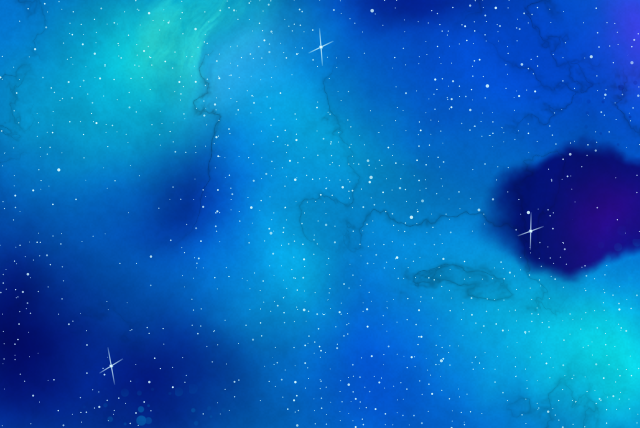
Reproduce this texture procedurally as a WebGL 2 fragment shader.

```glsl
#version 300 es
precision highp float;
// Watercolour night sky: soft elliptical washes of blue, cyan and navy are
// layered over noise-warped coordinates, then ink rims, droplets and paper
// grain are added, and jittered grids scatter stars of several sizes on top.

#define BASE_BLUE   vec3(0.01, 0.43, 0.78)
#define ROYAL_BLUE  vec3(0.01, 0.28, 0.82)
#define NAVY        vec3(0.01, 0.05, 0.44)
#define AQUA        vec3(0.03, 0.65, 0.84)
#define BRIGHT_CYAN vec3(0.04, 0.83, 0.89)
#define VIOLET      vec3(0.16, 0.02, 0.52)
#define STAR_COLOR  vec3(0.86, 0.98, 1.0)
#define WARP        0.20
#define RIM_DEPTH   0.22
#define GRAIN       0.035
#define STAR_AMOUNT 0.42

uniform vec2 u_resolution;
out vec4 fragColor;

vec3 hash3(vec2 cell) {
  vec3 h = fract(cell.xyx * vec3(0.1031, 0.1030, 0.0973));
  h += dot(h, h.yxz + 33.33);
  return fract((h.xxy + h.yzz) * h.zyx);
}

float noise(vec2 p) {
  vec2 i = floor(p), f = fract(p);
  f = f * f * (3.0 - 2.0 * f);
  float low = mix(hash3(i).x, hash3(i + vec2(1, 0)).x, f.x);
  float high = mix(hash3(i + vec2(0, 1)).x, hash3(i + vec2(1, 1)).x, f.x);
  return mix(low, high, f.y);
}

float fbm(vec2 p) {
  float sum = 0.0, gain = 0.5;
  for (int i = 0; i < 6; i++) {
    sum += gain * noise(p);
    p = mat2(1.6, 1.2, -1.2, 1.6) * p + 7.3;
    gain *= 0.5;
  }
  return sum;
}

vec2 turn(vec2 v, float angle) {
  float c = cos(angle), s = sin(angle);
  return mat2(c, -s, s, c) * v;
}

// Distance in a tilted ellipse: 1 on its outline
float ellipse(vec2 p, vec2 center, vec2 radii, float angle) {
  return length(turn(p - center, angle) / radii);
}

// Soft pool of pigment
float wash(vec2 p, vec2 center, vec2 radii, float angle) {
  float d = ellipse(p, center, radii, angle);
  return exp(-d * d);
}

vec3 paintSky(vec2 p) {
  vec2 q = p + WARP * (vec2(fbm(p * 3.2 + 3.0), fbm(p * 3.2 + 41.0)) - 0.5);
  vec3 col = BASE_BLUE;

  // Broad mid-tones
  col = mix(col, ROYAL_BLUE, 0.95 * wash(q, vec2(1.25, 0.84), vec2(0.46, 0.26), -0.3));
  col = mix(col, ROYAL_BLUE, 0.75 * wash(q, vec2(0.92, 0.16), vec2(0.24, 0.22), 0.5));
  col = mix(col, AQUA, 0.85 * wash(q, vec2(0.72, 0.68), vec2(0.30, 0.13), -0.45));
  col = mix(col, AQUA, 0.85 * wash(q, vec2(0.65, 0.36), vec2(0.16, 0.22), -0.4));
  col = mix(col, AQUA, 0.85 * wash(q, vec2(0.24, 0.76), vec2(0.32, 0.15), 0.1));

  // Dark pools
  col = mix(col, vec3(0.01, 0.20, 0.66), 0.85 * wash(q, vec2(0.42, 0.55), vec2(0.17, 0.12), 0.3));
  col = mix(col, NAVY, 0.75 * wash(q, vec2(0.96, 0.99), vec2(0.22, 0.09), 0.0));
  col = mix(col, NAVY, 0.85 * wash(q, vec2(0.33, 0.10), vec2(0.20, 0.20), -0.5));
  col = mix(col, NAVY, wash(q, vec2(0.03, 0.18), vec2(0.20, 0.30), 0.0));

  // Bright clouds
  col = mix(col, BRIGHT_CYAN, 0.95 * wash(q, vec2(0.37, 0.93), vec2(0.23, 0.14), 0.3));
  col = mix(col, vec3(0.22, 0.62, 0.86), 0.6 * wash(q, vec2(0.53, 0.84), vec2(0.12, 0.10), 0.7));
  float streak = fbm(turn(q, 1.1) * vec2(6.0, 20.0));
  float glow = wash(q, vec2(0.45, 0.96), vec2(0.12, 0.08), 0.9);
  col = mix(col, vec3(0.25, 0.98, 0.94), glow * smoothstep(0.25, 0.65, streak));
  col = mix(col, AQUA, 0.8 * wash(q, vec2(1.22, 0.24), vec2(0.36, 0.16), -0.6));
  col = mix(col, BRIGHT_CYAN, wash(q, vec2(1.42, 0.17), vec2(0.26, 0.15), -0.5));
  col = mix(col, vec3(0.27, 0.24, 0.92), 0.8 * wash(q, vec2(1.48, 0.92), vec2(0.09, 0.12), 0.0));

  // Dark cloud with a crisp edge and a violet heart
  float cloud = ellipse(q, vec2(1.46, 0.53), vec2(0.36, 0.125), 0.22);
  vec3 ink = mix(NAVY, VIOLET, wash(q, vec2(1.43, 0.50), vec2(0.15, 0.09), 0.6));
  col = mix(col, ink, 0.94 * (1.0 - smoothstep(0.78, 1.08, cloud)));

  // Mottling and thin dried-ink rims
  float mottle = fbm(q * 5.0 + 17.0);
  col *= 0.80 + 0.40 * mottle;
  float rim = exp(-abs(mottle - 0.46) * 70.0) * smoothstep(0.5, 0.8, noise(p * 4.0 + 5.0));
  return col * (1.0 - RIM_DEPTH * rim);
}

// One dot per grid cell; returns coverage
float dots(vec2 p, float size, vec2 radii, float chance, float seed, float blur) {
  vec2 cell = floor(p / size) + seed;
  vec3 a = hash3(cell), b = hash3(cell + 57.0);
  float d = length((fract(p / size) - 0.2 - 0.6 * a.xy) * size);
  float r = mix(radii.x, radii.y, b.x * b.x);
  return step(a.z, chance) * (1.0 - smoothstep(r - blur, r + blur, d)) * mix(0.55, 1.0, b.y);
}

void main() {
  vec2 p = gl_FragCoord.xy / u_resolution.y;
  float pixel = 1.0 / u_resolution.y;
  vec3 col = paintSky(p);

  // Ink and water droplets
  float drops = dots(p, 0.034, vec2(0.003, 0.012), 0.6, 80.0, 0.002);
  col = mix(col, NAVY, 0.5 * drops * wash(p, vec2(1.46, 0.74), vec2(0.08, 0.08), 0.0));
  float wet = wash(p, vec2(1.48, 0.34), vec2(0.07, 0.08), 0.0) + wash(p, vec2(0.36, 0.03), vec2(0.12, 0.05), 0.0);
  col = mix(col, AQUA, 0.4 * drops * wet);

  // Paper grain
  col *= 1.0 + GRAIN * (noise(p * 260.0) + noise(p * 90.0) - 1.0);

  // Star layers, from dense dust to sparse large dots, in loose clumps
  float clump = mix(0.35, 1.6, smoothstep(0.3, 0.7, fbm(p * 3.5 + 60.0)));
  float stars = 0.0;
  for (int i = 0; i < 4; i++) {
    float k = float(i);
    float size = 0.026 * pow(1.5, k);
    vec2 radii = vec2(0.0008, 0.0016) * (1.0 + 0.55 * k);
    float chance = STAR_AMOUNT * clump * (1.0 - 0.2 * k);
    stars = max(stars, dots(p + 0.37 * k, size, radii, chance, 100.0 * k, 0.7 * pixel));
  }

  // Sparkles: a dot crossed by two tapering rays
  for (int i = 0; i < 3; i++) {
    float k = float(i);
    vec2 v = p - vec2(0.26 + 0.49 * k, 0.145 + mod(0.745 * k, 1.175));
    stars = max(stars, 1.0 - smoothstep(0.004 - pixel, 0.004 + pixel, length(v)));
    for (int j = 0; j < 2; j++) {
      vec2 ray = turn(v, 1.75 - 1.2 * float(j) - 0.1 * k);
      float taper = max(0.0, 1.0 - abs(ray.x) / (0.045 - 0.012 * float(j)));
      stars = max(stars, 0.8 * sqrt(taper) * (1.0 - smoothstep(0.0, 0.0006 + pixel, abs(ray.y))));
    }
  }
  fragColor = vec4(mix(col, STAR_COLOR, stars), 1.0);
}
```
